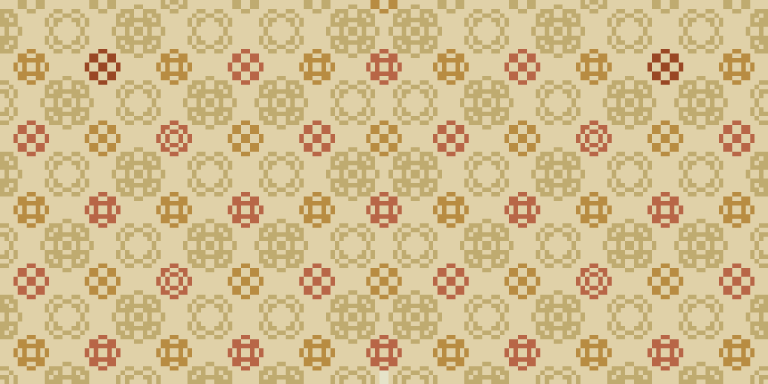
Give the GLSL for this pattern, as a WebGL 2 fragment shader.

```glsl
#version 300 es
precision highp float;
// Stepped woven medallions: staggered rows of small bright and large pale rosettes.

uniform vec2 u_resolution;
out vec4 fragColor;

const float ROWS = 86.0;   // stitches down the canvas
const float PITCH = 16.0;  // stitches between neighbouring medallions
const int SAMPLES = 4;     // edge smoothing samples per axis

const vec3 CREAM = vec3(0.88, 0.82, 0.66);
const vec3 TAN = vec3(0.75, 0.67, 0.44);
const vec3 OCHRE = vec3(0.72, 0.55, 0.26);
const vec3 BRICK = vec3(0.72, 0.40, 0.28);
const vec3 RUST = vec3(0.60, 0.28, 0.14);
const vec3 FADED = vec3(0.90, 0.89, 0.79);

// Stitch index outward from a centre, sorted as (larger, smaller):
// this folds every medallion into one eighth.
ivec2 foldStitch(vec2 offset) {
    ivec2 s = ivec2(floor(abs(offset)));
    return ivec2(max(s.x, s.y), min(s.x, s.y));
}

// Small medallions, 8 stitches wide
bool checkMotif(ivec2 s) {
    ivec2 block = (s + 1) / 2;
    int sum = block.x + block.y;
    return s.x < 4 && sum % 2 == 0 && sum < 4;
}

bool latticeMotif(ivec2 s) {
    return s.x < 3 ? (s.x == 1 || s.y >= 1) : (s.x == 3 && s.y == 0);
}

bool ringMotif(ivec2 s) {
    if (s.x == 3) return s.y == 0;
    return s.x < 3 && ((s.x + s.y) % 2 == 1 || (s.x == 2 && s.y == 2));
}

// Large medallions: an open wreath of 10 and a filled wheel of 12 stitches
bool wreathMotif(ivec2 s) {
    if (s.x == 3) return s.y % 3 == 0;
    return (s.x == 2 || s.x == 4) && (s.y == 1 || s.y == 2);
}

bool wheelMotif(ivec2 s) {
    if (s.x > 4) return s.x == 5 && s.y == 0;
    if (s.x == 4) return s.y >= 1 && s.y <= 3;
    if (s.x == 3) return s.y % 2 == 1;
    return s.x == 2 || s.x == s.y;
}

// Pale rosettes: wheels and wreaths swap places on alternate rows
vec3 addLarge(vec3 base, vec2 p, float side) {
    vec2 cell = floor((p + 1.0) / PITCH);
    ivec2 s = foldStitch(p - cell * PITCH - 7.0);
    int column = int(cell.x);
    bool wheel = column == 0 || column == 5 || column == (side < 0.0 ? 3 : 2);
    if (int(cell.y) % 2 == 1) wheel = !wheel;
    bool filled = wheel ? wheelMotif(s) : wreathMotif(s);
    return filled ? TAN : base;
}

// Bright rosettes: colour alternates, motif depends on row and column
vec3 addSmall(vec3 base, vec2 p) {
    vec2 cell = floor((p + 1.0) / PITCH + 0.5);
    vec2 centre = cell * PITCH - 1.0;
    centre.x = max(centre.x, 0.0);  // both halves share the middle column
    ivec2 s = foldStitch(p - centre);
    int column = int(cell.x);
    int row = int(cell.y);
    bool oddRow = row % 2 == 1;
    vec3 thread = (column + row) % 2 == 0 ? OCHRE : BRICK;
    bool filled = oddRow ? latticeMotif(s) : checkMotif(s);
    if (!oddRow && column == 3) filled = ringMotif(s);
    if (row == 1 && (column == 2 || column == 4)) filled = checkMotif(s);
    if (row == 1 && column == 4) thread = RUST;
    if (row == 0 && column > 0) thread = TAN;
    return filled ? thread : base;
}

// p is measured in stitches from the top centre, y downwards
vec3 weave(vec2 p) {
    vec2 folded = vec2(abs(p.x), p.y);
    vec3 color = addLarge(CREAM, folded, p.x);
    color = addSmall(color, folded);
    // Bleached patch at the lower edge
    return folded.x < 1.0 && p.y > 83.0 ? FADED : color;
}

void main() {
    vec3 total = vec3(0.0);
    for (int j = 0; j < SAMPLES; j++) {
        for (int i = 0; i < SAMPLES; i++) {
            vec2 jitter = (vec2(i, j) + 0.5) / float(SAMPLES) - 0.5;
            vec2 frag = gl_FragCoord.xy + jitter;
            vec2 p = vec2(frag.x - 0.5 * u_resolution.x, u_resolution.y - frag.y);
            total += weave(p * ROWS / u_resolution.y);
        }
    }
    fragColor = vec4(total / float(SAMPLES * SAMPLES), 1.0);
}
```
